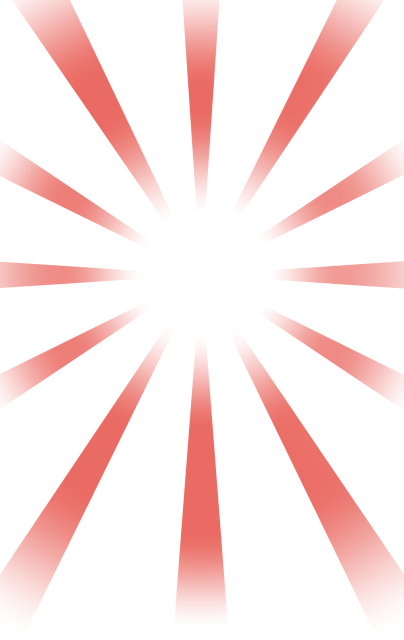
Give the GLSL for this background, as a Shadertoy shader.

```glsl
const int RAY_COUNT = 12;
const float SPACING = radians(30.0);
const vec2 CENTER = vec2(0.4975, 0.5705);   // fraction of the canvas
const vec3 PAPER = vec3(1.0);
const vec3 CORAL = vec3(0.918, 0.420, 0.390);
const float INNER_RADIUS = 0.086;           // lengths in canvas heights
const float RIGHT_SHIFT = 0.014;            // later start on the right
const float RIGHT_DIM = 0.13;               // paler rays on the right

// Half widths in degrees, clockwise from the top ray
const float HALF_ANGLES[RAY_COUNT] = float[RAY_COUNT](
    3.85, 3.70, 3.75, 3.85, 3.75, 4.15,
    4.40, 3.85, 3.75, 3.75, 3.85, 4.50);

// Full from, full until, outer end, strength; top to bottom, mirrored
const vec4 FADES[7] = vec4[7](
    vec4(0.260, 0.290, 0.475, 1.00),
    vec4(0.290, 0.345, 0.560, 1.00),
    vec4(0.230, 0.245, 0.397, 0.87),
    vec4(0.215, 0.220, 0.410, 0.78),
    vec4(0.230, 0.245, 0.395, 0.87),
    vec4(0.270, 0.375, 0.640, 1.00),
    vec4(0.247, 0.400, 0.560, 1.00));

// Opacity along a ray
float rayFade(int ray, float radius, float rightness) {
    vec4 fade = FADES[min(ray, RAY_COUNT - ray)];
    float start = INNER_RADIUS + RIGHT_SHIFT * rightness;
    float rise = smoothstep(start, fade.x, radius);
    float fall = 1.0 - smoothstep(fade.y, fade.z, radius);
    return rise * fall * fade.w * (1.0 - RIGHT_DIM * rightness * rightness);
}

// Antialiased wedge around the ray axis
float rayShape(int ray, float radius, float offAxis) {
    float edge = radius * sin(abs(offAxis) - radians(HALF_ANGLES[ray]));
    float pixel = 1.0 / iResolution.y;
    return 1.0 - smoothstep(-0.7 * pixel, 0.7 * pixel, edge);
}

void mainImage(out vec4 fragColor, in vec2 fragCoord) {
    vec2 p = (fragCoord - CENTER * iResolution.xy) / iResolution.y;
    float radius = max(length(p), 1e-4);

    // Nearest ray, counted clockwise from the top
    float angle = atan(p.x, p.y);
    float nearest = floor(angle / SPACING + 0.5);
    int ray = (int(nearest) + RAY_COUNT) % RAY_COUNT;
    float offAxis = angle - nearest * SPACING;

    float rightness = max(p.x / radius, 0.0);
    float alpha = rayShape(ray, radius, offAxis) * rayFade(ray, radius, rightness);
    fragColor = vec4(mix(PAPER, CORAL, alpha), 1.0);
}
```
